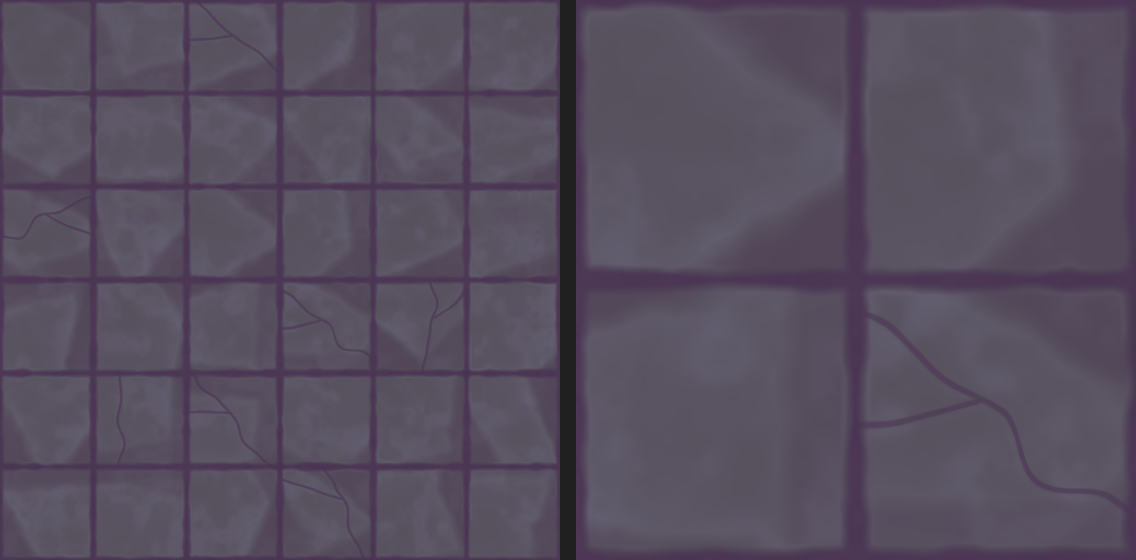
Left: the whole. Right: its middle third, enlarged.
Write a Shadertoy shader that draws this texture.

```glsl
// Worn square stone tiles with soft purple grout, chipped rims, facets and cracks.

#define TILES 6.0
#define GROUT_HALF 0.030
#define EDGE_WEAR 0.036
#define FACET_DEPTH 0.85
#define CRACK_CHANCE 0.32
#define CRACK_WIDTH 0.013
#define STONE_COLOR vec3(0.333, 0.305, 0.352)
#define SHADE_COLOR vec3(0.314, 0.260, 0.338)
#define LIGHT_COLOR vec3(0.385, 0.368, 0.435)
#define GROUT_COLOR vec3(0.292, 0.212, 0.328)

float hash(vec2 p) {
    return fract(sin(dot(p, vec2(127.1, 311.7))) * 43758.5453);
}

// Value noise with a whole number of lattice cells, so it wraps.
float noise(vec2 uv, float period) {
    vec2 p = uv * period, i = floor(p), f = fract(p);
    f = f * f * (3.0 - 2.0 * f);
    vec2 a = mod(i, period), b = mod(i + 1.0, period);
    vec2 salt = vec2(period * 0.37, period * 0.71);
    float low = mix(hash(a + salt), hash(vec2(b.x, a.y) + salt), f.x);
    float high = mix(hash(vec2(a.x, b.y) + salt), hash(b + salt), f.x);
    return mix(low, high, f.y);
}

// Slanted planes on a tile: x is the shaded side, y the lit ridge.
vec2 facets(vec2 p, vec2 id, float wobble) {
    float shade = 0.0, ridge = 0.0;
    for (int i = 0; i < 3; i++) {
        vec2 seed = id + vec2(3.17, 7.43) * float(i + 1);
        float angle = -0.45 + (hash(seed) - 0.5) * 4.6;
        float offset = mix(0.19, 0.50, hash(seed + 11.3));
        float strength = mix(0.45, 1.0, hash(seed + 23.9));
        float d = dot(p, vec2(cos(angle), sin(angle))) - offset + wobble * 0.06;
        float side = smoothstep(-0.01, 0.11, d) * strength;
        float lit = exp(-max(-8.0 * d, 26.0 * d)) * strength;
        ridge = max(ridge * (1.0 - side), lit * (1.0 - shade));
        shade = max(shade, side);
    }
    return vec2(shade, ridge);
}

// Sideways offset of a crack along its length.
float crackPath(float along, float seed) {
    float t = along * 4.0 + 8.0, i = floor(t);
    float bend = mix(hash(vec2(i, seed)), hash(vec2(i + 1.0, seed)), smoothstep(0.0, 1.0, fract(t)));
    return (bend - 0.5) * 0.17;
}

// Signed distance across the nearest crack of a tile, with an optional branch.
float crackDistance(vec2 p, vec2 id) {
    if (hash(id + 41.7) > CRACK_CHANCE) return 1.0;
    float kind = hash(id + 53.1);
    float angle = (hash(id + 61.3) - 0.5) * (kind > 0.6 ? 2.6 : 0.5);
    vec2 q = mat2(cos(angle), sin(angle), -sin(angle), cos(angle)) * p;
    float d = q.x - (hash(id + 71.9) - 0.5) * 0.45 - crackPath(q.y, kind * 19.0);
    float slope = kind > 0.5 ? (hash(id + 83.3) > 0.5 ? 1.1 : -1.1) : 0.0;
    float branch = (d - slope * max(q.y - 0.08, 0.0)) / (q.y > 0.08 ? sqrt(1.0 + slope * slope) : 1.0);
    return abs(branch) < abs(d) ? branch : d;
}

void mainImage(out vec4 fragColor, in vec2 fragCoord) {
    vec2 uv = fragCoord / iResolution.xy;
    vec2 id = mod(floor(uv * TILES), TILES);
    vec2 p = fract(uv * TILES) - 0.5;
    float pixel = TILES / min(iResolution.x, iResolution.y);

    float broad = noise(uv, TILES * 3.0) - 0.5;
    float medium = noise(uv, TILES * 8.0) - 0.5;
    float fine = noise(uv, TILES * 21.0) - 0.5;

    // Rounded tile outline, eaten away unevenly.
    vec2 corner = max(abs(p) - 0.44, 0.0);
    float inside = 0.5 - max(max(abs(p.x), abs(p.y)), 0.44 + length(corner) * 0.96);
    inside -= EDGE_WEAR * (0.45 * broad + 0.65 * medium + 0.25 * fine);
    float body = smoothstep(GROUT_HALF - 0.025, GROUT_HALF + 0.018 + pixel, inside);

    // Mottled stone, with a tone of its own per tile.
    vec2 facet = facets(p, id, broad + medium);
    float shade = facet.x * FACET_DEPTH;
    float glow = 0.12 + 0.14 * (hash(id + 5.7) - 0.5) + 0.16 * broad + 0.09 * medium + 0.05 * fine;
    glow += 0.42 * facet.y;
    glow += 0.20 * exp(-max(inside - GROUT_HALF, 0.0) * 11.0) * (1.0 - shade);

    // Broken bright line along the rim.
    float rim = exp(-pow((inside - GROUT_HALF - 0.020) / 0.014, 2.0));
    rim *= smoothstep(0.28, 0.75, noise(uv + 0.013, TILES * 5.0));
    glow = glow * (1.0 - 0.75 * shade) + 0.42 * rim * (1.0 - 0.6 * shade);

    // Dark cracks with a faint lit lip on one side.
    float crack = crackDistance(p, id) + 0.008 * medium;
    float groove = 1.0 - smoothstep(CRACK_WIDTH * 0.4, CRACK_WIDTH + pixel, abs(crack));
    float lip = exp(-pow((crack + CRACK_WIDTH * 2.2) / CRACK_WIDTH, 2.0));
    glow += 0.13 * lip;

    vec3 color = mix(STONE_COLOR, SHADE_COLOR, shade);
    color = mix(color, LIGHT_COLOR, clamp(glow, 0.0, 1.0));
    color = mix(color, GROUT_COLOR, 0.62 * groove);
    vec3 grout = GROUT_COLOR + 0.012 * (broad + fine);
    fragColor = vec4(mix(grout, color, body), 1.0);
}
```
